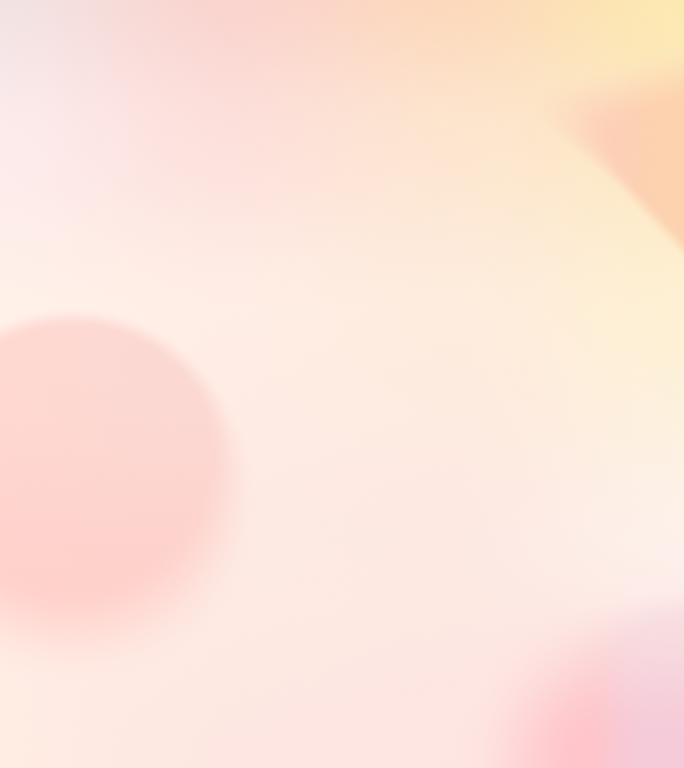
This background is drawn by a Shadertoy shader. Its source:

```glsl
// Soft pastel backdrop: a mesh gradient from blush to cream and yellow,
// with a coral disc, a peach rounded wedge and a pink-lavender disc over it.
// Each shape is a distance function whose edge blur varies by direction.

// Sine hash in 0..1
float hash(vec2 p) {
    return fract(sin(dot(p, vec2(12.9898, 78.233))) * 43758.5453);
}

// Gently eased ramp between two stops
float ease(float a, float b, float x) {
    float t = clamp((x - a) / (b - a), 0.0, 1.0);
    return mix(t, smoothstep(0.0, 1.0, t), 0.5);
}

// Four colours spread evenly over x in 0..1
vec3 ramp(float x, vec3 a, vec3 b, vec3 c, vec3 d) {
    vec3 col = mix(a, b, ease(0.0, 0.333, x));
    col = mix(col, c, ease(0.333, 0.667, x));
    return mix(col, d, ease(0.667, 1.0, x));
}

// Coverage of a shape whose edge blurs over +-blur
float cover(float dist, float blur) {
    return 1.0 - smoothstep(-blur, blur, dist);
}

float circle(vec2 p, vec2 centre, float radius) {
    return length(p - centre) - radius;
}

float halfPlane(vec2 p, vec2 onEdge, vec2 normal) {
    return dot(p - onEdge, normalize(normal));
}

// Intersection with a rounded corner
float smoothMax(float a, float b, float k) {
    float h = max(k - abs(a - b), 0.0) / k;
    return max(a, b) + 0.25 * h * h * k;
}

// Horizontal ramps blended from the top of the canvas downwards
vec3 backdrop(vec2 uv) {
    float down = 1.0 - uv.y;
    vec3 top = ramp(uv.x, vec3(0.95, 0.89, 0.89), vec3(0.98, 0.83, 0.81),
                    vec3(0.99, 0.85, 0.735), vec3(0.99, 0.915, 0.69));
    vec3 upper = ramp(uv.x, vec3(0.99, 0.92, 0.925), vec3(0.99, 0.877, 0.86),
                      vec3(0.99, 0.90, 0.81), vec3(0.99, 0.91, 0.76));
    vec3 middle = ramp(uv.x, vec3(1.0, 0.942, 0.912), vec3(1.0, 0.932, 0.90),
                       vec3(0.995, 0.925, 0.87), vec3(0.995, 0.942, 0.825));
    vec3 lower = ramp(uv.x, vec3(1.0, 0.925, 0.895), vec3(0.995, 0.917, 0.892),
                      vec3(0.993, 0.912, 0.888), vec3(0.992, 0.945, 0.92));
    vec3 bottom = ramp(uv.x, vec3(1.0, 0.925, 0.89), vec3(0.995, 0.905, 0.885),
                       vec3(0.995, 0.90, 0.885), vec3(0.99, 0.87, 0.88));
    vec3 col = mix(top, upper, ease(0.0, 0.17, down));
    col = mix(col, middle, ease(0.17, 0.40, down));
    col = mix(col, lower, ease(0.40, 0.70, down));
    return mix(col, bottom, ease(0.70, 1.0, down));
}

// Coral disc: crisp on top, dissolving at the bottom
vec3 addCoralDisc(vec3 col, vec2 p) {
    vec2 centre = vec2(0.094, 0.375);
    float fall = smoothstep(0.16, -0.22, p.y - centre.y);
    float dist = circle(p, centre, 0.212) + 0.015 * fall;
    vec3 coral = mix(vec3(0.985, 0.85, 0.825), vec3(1.0, 0.815, 0.79), fall);
    coral += vec3(0.012, 0.0, -0.002) * (1.0 - smoothstep(0.0, 0.2, p.x)) * (1.0 - fall);
    return mix(col, coral, cover(dist, mix(0.014, 0.07, fall)));
}

// Peach wedge: sharp diagonal below, hazy edge above
vec3 addPeachWedge(vec3 col, vec2 p) {
    float diagonal = halfPlane(p, vec2(0.836, 0.733), vec2(-0.73, -0.68));
    float haze = halfPlane(p, vec2(0.836, 0.889), vec2(-0.3, 0.95));
    float dist = smoothMax(diagonal, haze, 0.06);
    float blur = mix(0.011, 0.042, smoothstep(0.75, 0.88, p.y));
    vec3 peach = mix(vec3(0.99, 0.81, 0.72), vec3(0.99, 0.825, 0.685),
                     smoothstep(0.76, 0.89, p.x));
    return mix(col, peach, cover(dist, blur));
}

// Pink to lavender disc: wide glow on the left, firmer edge on top
vec3 addPinkDisc(vec3 col, vec2 p) {
    vec2 centre = vec2(0.898, -0.003);
    float dist = circle(p, centre, 0.215);
    float side = smoothstep(0.2, 1.0, (centre.x - p.x) / max(length(p - centre), 0.001));
    float rise = smoothstep(0.03, 0.21, p.y);
    vec3 pink = mix(vec3(1.0, 0.77, 0.79), vec3(0.985, 0.85, 0.85), rise);
    vec3 lavender = mix(vec3(0.96, 0.795, 0.85), vec3(0.97, 0.87, 0.88), rise);
    vec3 body = mix(pink, lavender, smoothstep(0.75, 0.85, p.x));
    col = mix(col, vec3(1.0, 0.865, 0.865), 0.5 * cover(dist, 0.13) * mix(0.4, 1.0, side));
    return mix(col, body, cover(dist, mix(0.025, 0.08, side)));
}

void mainImage(out vec4 fragColor, in vec2 fragCoord) {
    vec2 uv = fragCoord / iResolution.xy;
    vec2 p = fragCoord / iResolution.y;

    vec3 col = backdrop(uv);
    col = addCoralDisc(col, p);
    col = addPeachWedge(col, p);
    col = addPinkDisc(col, p);

    // Faint dither hides banding
    col += (hash(fragCoord) - 0.5) / 255.0;
    fragColor = vec4(clamp(col, 0.0, 1.0), 1.0);
}
```
